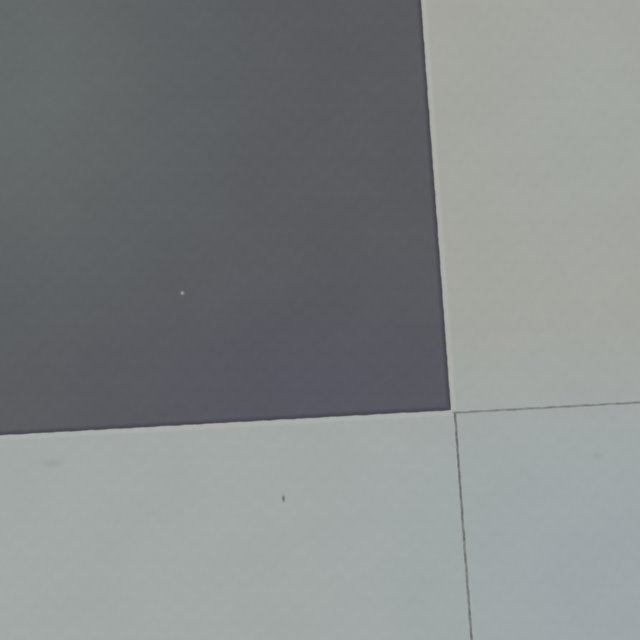
Write a WebGL 2 fragment shader that draws this texture.

```glsl
#version 300 es
precision highp float;

uniform vec2 u_resolution;
out vec4 fragColor;

const vec3 SLATE = vec3(0.350, 0.357, 0.372);
const vec3 SLATE_SHEEN = vec3(0.395, 0.415, 0.415);
const vec3 SLATE_VIOLET = vec3(0.340, 0.340, 0.385);
const vec3 SLATE_RIM = vec3(0.275, 0.265, 0.300);
const vec3 PALE_WARM = vec3(0.640, 0.648, 0.620);
const vec3 PALE_COOL = vec3(0.632, 0.660, 0.652);
const vec3 PALE_BLUE = vec3(0.615, 0.648, 0.665);
const vec3 BEVEL = vec3(0.690, 0.690, 0.685);
const vec3 GROUT = vec3(0.400, 0.405, 0.395);

// Soft round falloff: 1 at the centre, fading with distance.
float glow(vec2 p, vec2 centre, vec2 radius) {
    vec2 q = (p - centre) / radius;
    return exp(-dot(q, q));
}

// Smooth line of a given half width around distance zero.
float stroke(float dist, float halfWidth, float blur) {
    return 1.0 - smoothstep(halfWidth - blur, halfWidth + blur, abs(dist));
}

// Layered sines with rotated directions, roughly in -1..1.
float ripple(vec2 p, float frequency) {
    float sum = 0.0;
    float weight = 0.5;
    for (int i = 0; i < 4; i++) {
        sum += weight * sin(p.x * frequency + 1.7 * sin(p.y * frequency * 0.8));
        p = mat2(0.8, 0.6, -0.6, 0.8) * p + 0.37;
        frequency *= 1.7;
        weight *= 0.6;
    }
    return sum;
}

vec3 slateColour(vec2 p) {
    float sheen = glow(p, vec2(0.02, 0.88), vec2(0.30, 0.36));
    float violet = glow(p, vec2(0.50, 0.39), vec2(0.30, 0.13));
    vec3 colour = mix(SLATE, SLATE_SHEEN, sheen);
    return mix(colour, SLATE_VIOLET, 0.75 * violet);
}

vec3 paleColour(vec2 p) {
    float upper = smoothstep(0.25, 0.55, p.y);
    float blue = glow(p, vec2(0.95, 0.08), vec2(0.28, 0.26));
    float haze = glow(p, vec2(0.93, 0.80), vec2(0.16, 0.20));
    vec3 colour = mix(PALE_COOL, PALE_WARM, upper);
    colour = mix(colour, PALE_BLUE, 0.8 * blue);
    return mix(colour, PALE_COOL, 0.4 * haze);
}

void main() {
    vec2 p = gl_FragCoord.xy / u_resolution;
    float blur = max(0.0016, 0.8 / u_resolution.y);

    // Slanted tile edges; positive distances lie outside the dark tile.
    float wobble = 0.0005 * ripple(p, 160.0);
    float beyondRight = p.x - (0.6576 + 0.0731 * (1.0 - p.y)) + wobble;
    float beyondBase = 0.320 + 0.0555 * p.x - p.y + wobble;
    float outside = max(beyondRight, beyondBase);

    // Pale tiles with a bright bevel beside the dark tile.
    vec3 pale = paleColour(p);
    pale = mix(pale, BEVEL, 0.65 * stroke(outside - 0.005, 0.003, 0.003));

    // Thin joints continue past the dark corner.
    float rough = 0.75 + 0.25 * ripple(p, 230.0);
    float below = smoothstep(0.0, 0.006, beyondBase);
    float besides = smoothstep(0.0, 0.006, beyondRight);
    float vertical = below * stroke(beyondRight - 0.006, 0.0018, blur);
    float horizontal = besides * stroke(beyondBase - 0.0043, 0.0016, blur);
    pale = mix(pale, GROUT, rough * max(vertical, 0.75 * horizontal));

    // Dark tile with a deeper rim.
    vec3 slate = slateColour(p);
    slate = mix(slate, SLATE_RIM, 0.75 * smoothstep(-0.009, -0.001, outside));
    vec3 colour = mix(slate, pale, smoothstep(-blur, blur, outside));

    // Specks and faint smudges.
    colour += 0.25 * glow(p, vec2(0.285, 0.542), vec2(0.0028));
    colour -= 0.24 * glow(p, vec2(0.443, 0.221), vec2(0.0022, 0.0045));
    colour -= 0.035 * glow(p, vec2(0.081, 0.276), vec2(0.014, 0.006));
    colour -= 0.030 * glow(p, vec2(0.935, 0.288), vec2(0.008, 0.005));

    // Quiet surface mottling.
    colour += 0.004 * ripple(p, 24.0) + 0.004 * ripple(p.yx, 190.0);
    fragColor = vec4(clamp(colour, 0.0, 1.0), 1.0);
}
```
